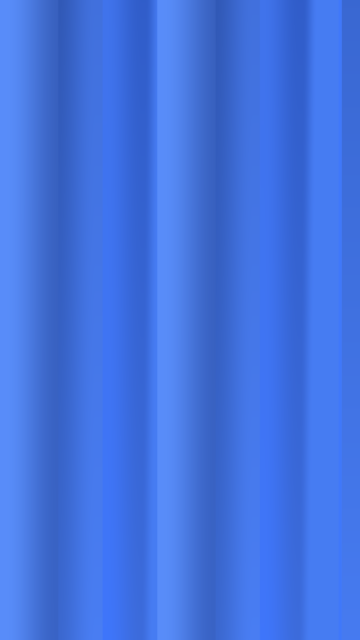
Write a Shadertoy shader that draws this background.

```glsl
// Soft blue curtain: two matching sets of vertical pleats and a closing strip.
// Each pleat is a horizontal gradient with a crisp edge; the shading relaxes
// toward the bottom, where the valleys get lighter and narrower.

// Antialiased step at a vertical boundary
float edge(float at, float x) {
    float halfPixel = 0.75 / iResolution.x;
    return smoothstep(at - halfPixel, at + halfPixel, x);
}

// One set of three pleats starting at x = 0; h is the height from 0 to 1
vec3 pleatSet(float x, float h) {
    vec3 light  = vec3(0.345, 0.550, 0.975);
    vec3 shade  = mix(vec3(0.225, 0.390, 0.775), vec3(0.215, 0.370, 0.735), h);
    vec3 deep   = mix(vec3(0.230, 0.405, 0.810), vec3(0.190, 0.345, 0.710), h);
    vec3 middle = mix(vec3(0.285, 0.490, 0.950), vec3(0.255, 0.440, 0.865), h);
    vec3 vivid  = mix(vec3(0.245, 0.460, 0.980), vec3(0.250, 0.450, 0.920), h);
    vec3 valley = mix(vec3(0.235, 0.420, 0.860), vec3(0.190, 0.365, 0.790), h);
    vec3 crest  = vec3(0.275, 0.485, 0.950);

    // Broad pleat, bright on the left and rolling into shadow
    float roll = smoothstep(0.015, mix(0.155, 0.180, h), x);
    vec3 color = mix(light, shade, roll);

    // Second pleat, rising out of the shadow
    vec3 rising = mix(deep, middle, smoothstep(0.155, 0.265, x));
    color = mix(color, rising, edge(0.162, x));

    // Third pleat, sinking into a valley and lifting again
    vec3 sinking = mix(vivid, valley, smoothstep(0.295, 0.393, x));
    float lift = smoothstep(mix(0.392, 0.405, h), mix(0.425, 0.445, h), x);
    return mix(color, mix(sinking, crest, lift), edge(0.285, x));
}

void mainImage(out vec4 fragColor, in vec2 fragCoord) {
    vec2 uv = fragCoord / iResolution.xy;
    const float period = 0.437;

    // The second set continues as a flat crest after its valley
    vec3 color = pleatSet(uv.x, uv.y);
    color = mix(color, pleatSet(uv.x - period, uv.y), edge(period, uv.x));

    // Closing strip behind a narrow bright rim
    vec3 strip = mix(vec3(0.275, 0.480, 0.940), vec3(0.225, 0.405, 0.820), uv.y);
    color = mix(color, strip, edge(0.949, uv.x));
    float rim = 1.0 - smoothstep(0.001, 0.007, abs(uv.x - 0.945));
    color = mix(color, vec3(0.240, 0.465, 0.990), 0.75 * rim);

    fragColor = vec4(color, 1.0);
}
```
